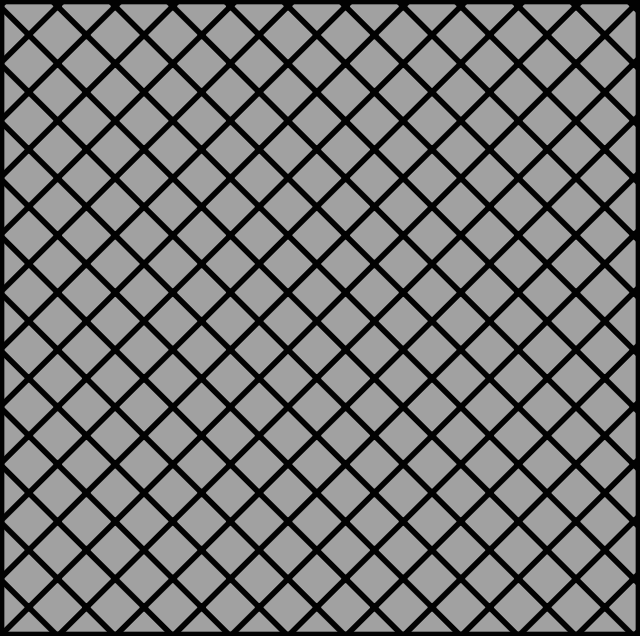
Give the GLSL for this pattern, as a Shadertoy shader.

```glsl
// Signed distance to a square tile with slightly eased corners
float tileDistance(vec2 p, float halfSize, float radius) {
    vec2 b = abs(p) - halfSize + radius;
    return length(max(b, 0.0)) + min(max(b.x, b.y), 0.0) - radius;
}

// Pixel coverage of the region where the distance is negative
float coverage(float dist, float pixel) {
    return clamp(0.5 - dist / pixel, 0.0, 1.0);
}

void mainImage(out vec4 fragColor, in vec2 fragCoord) {
    vec2 uv = fragCoord / iResolution.xy;
    float pixel = 1.0 / iResolution.y;

    // Diagonal lattice: wires run where the sum or difference is whole
    vec2 cell = uv / 0.09;
    vec2 diagonal = vec2(cell.x + cell.y, cell.x - cell.y);
    float tile = tileDistance(fract(diagonal) - 0.5, 0.431, 0.025);
    float grey = coverage(tile, pixel * sqrt(2.0) / 0.09);

    // Dark frame around the canvas
    vec2 edge = min(uv, 1.0 - uv);
    grey *= coverage(0.0068 - min(edge.x, edge.y), pixel);

    fragColor = vec4(mix(vec3(0.008), vec3(0.63), grey), 1.0);
}
```
